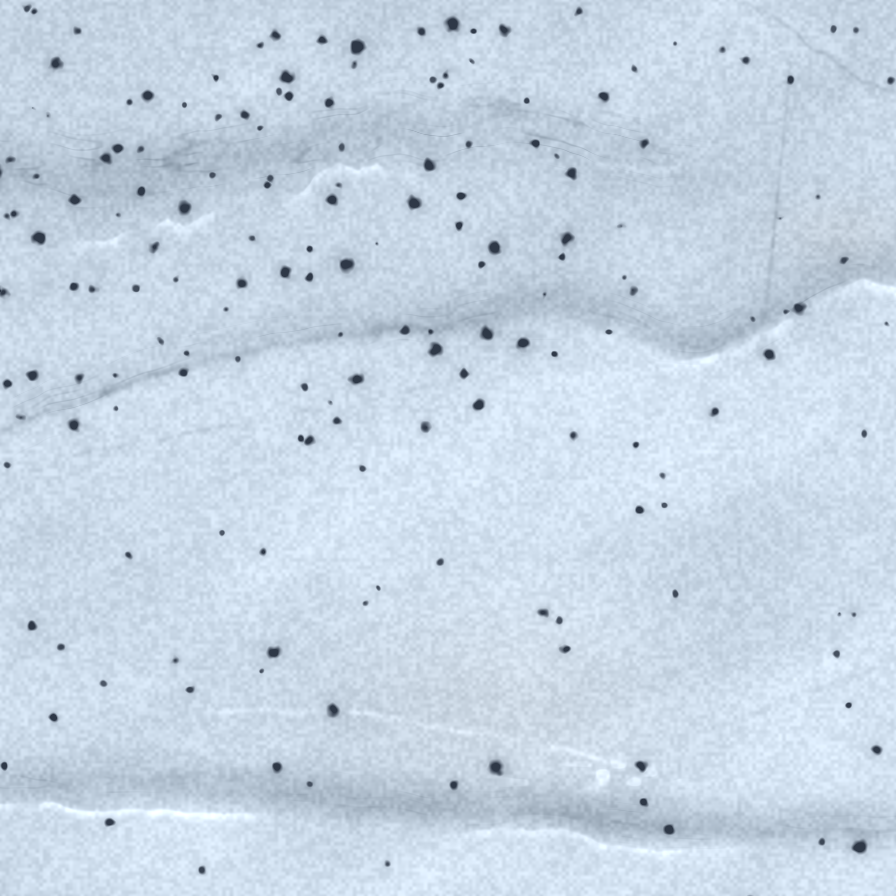
Write a Shadertoy shader that draws this texture.

```glsl
// Pale blue snowfield seen from above: streaked folds with bright ragged rims,
// faint broken creases, fine blurred grain and scattered soft dark specks.
// Folds are height curves shaded on each side; specks are jittered grid cells.
#define BASE_TONE 0.873
#define GRAIN_FREQ 240.0
#define GRAIN_AMOUNT 0.128
#define MOTTLE_AMOUNT 0.12
#define FOLD_DEPTH 0.125
#define STRAND_DEPTH 0.09
#define RIM_LIGHT 0.14
#define CREASE_DEPTH 0.085
#define SPECK_MIN 0.0028
#define SPECK_MAX 0.0088
#define SPECK_COLOR vec3(0.18, 0.22, 0.28)
#define COLD_TINT vec3(-0.06, 0.0, 0.06)

// Integer hash, two values in 0..1
vec2 hash2(vec2 cell) {
    uvec2 v = uvec2(ivec2(cell)) * 1664525u + 1013904223u;
    v.x += v.y * 1664525u;
    v.y += v.x * 1664525u;
    v ^= v >> 16u;
    v.x += v.y * 1664525u;
    v.y += v.x * 1664525u;
    v ^= v >> 16u;
    return vec2(v & 65535u) / 65535.0;
}

float noise(vec2 p) {
    vec2 i = floor(p), f = fract(p);
    f = f * f * (3.0 - 2.0 * f);
    float low = mix(hash2(i).x, hash2(i + vec2(1, 0)).x, f.x);
    float high = mix(hash2(i + vec2(0, 1)).x, hash2(i + vec2(1, 1)).x, f.x);
    return mix(low, high, f.y);
}

float fbm(vec2 p) {
    float sum = 0.0, weight = 0.5;
    for (int i = 0; i < 4; i++) {
        sum += weight * noise(p);
        p = p * 2.03 + 17.0;
        weight *= 0.5;
    }
    return sum / 0.9375;
}

float bell(float d, float width) {
    return exp(-d * d / (width * width));
}

// Shade that fades at different rates above and below a curve
float fold(float d, float above, float below) {
    return bell(d, d > 0.0 ? above : below);
}

float window(float x, float from, float to) {
    return smoothstep(from, from + 0.07, x) * (1.0 - smoothstep(to - 0.07, to, x));
}

// Broken thin strands running along a fold at height d
float strands(float x, float d) {
    float line = abs(noise(vec2(x * 13.0, d * 110.0 + 40.0)) - 0.5);
    return (1.0 - smoothstep(0.0, 0.12, line)) * smoothstep(0.35, 0.7, noise(vec2(x * 30.0, d * 70.0)));
}

float segment(vec2 p, vec2 a, vec2 b) {
    vec2 ab = b - a;
    return length(p - a - ab * clamp(dot(p - a, ab) / dot(ab, ab), 0.0, 1.0));
}

// Light and dark of the three main folds and the minor creases
float relief(vec2 p) {
    float x = p.x;
    float wobble = 0.034 * (fbm(vec2(x * 10.0, 3.0)) - 0.5);
    float ragged = wobble + 0.045 * (fbm(vec2(x * 24.0, 8.0)) - 0.5);
    float patchy = smoothstep(0.3, 0.65, noise(p * vec2(32.0, 18.0)));
    float body = 0.3 + 1.4 * fbm(p * vec2(9.0, 28.0));

    float top = p.y - 0.815 - 0.045 * bell(x - 0.5, 0.22) - wobble;
    float middle = p.y - 0.515 - 0.15 * (1.0 - exp(-3.5 * x)) - wobble * 0.7
        + 0.04 * bell(x - 0.78, 0.08) - 0.03 * smoothstep(0.82, 0.98, x);
    float bottom = p.y - 0.125 + 0.055 * smoothstep(0.0, 1.0, x) - wobble * 0.5;

    float topMask = 1.0 - smoothstep(0.6, 0.85, x);
    float shade = 0.7 * fold(top, 0.03, 0.045) * topMask;
    shade += 0.75 * fold(middle, 0.034, 0.011) * mix(0.55, 1.0, smoothstep(0.1, 0.45, x));
    shade += 0.65 * bell(middle, 0.0045) * (1.0 - smoothstep(0.35, 0.62, x)) * (0.5 + 0.5 * patchy);
    shade += fold(bottom, 0.032, 0.017);
    float tone = -FOLD_DEPTH * shade * body;
    float streak = strands(x, top) * bell(top, 0.04) * topMask;
    streak += 0.6 * strands(x, middle + 3.0) * bell(middle, 0.03);
    streak += 0.5 * strands(x, bottom + 7.0) * bell(bottom, 0.025);
    tone -= STRAND_DEPTH * streak;

    // Ragged bright rims, broken into short runs
    float shelf = p.y - 0.738 - 0.075 * smoothstep(0.08, 0.45, x) - ragged;
    float rim = 0.75 * fold(shelf, 0.0028, 0.009) * window(x, 0.06, 0.5) * patchy;
    rim += 0.35 * fold(shelf - 0.012, 0.003, 0.006) * window(x, 0.4, 0.8) * patchy;
    rim += fold(middle + 0.016 - ragged * 0.45, 0.003, 0.009)
        * smoothstep(0.7, 0.8, x) * (0.3 + 0.7 * patchy);
    rim += fold(bottom + 0.024 - ragged * 0.3, 0.0025, 0.006)
        * (window(x, -0.1, 0.34) + 0.7 * window(x, 0.48, 0.86)) * (0.3 + 0.7 * patchy);
    float scar = p.y - 0.207 + 0.06 * smoothstep(0.35, 0.75, x) - ragged * 0.25;
    rim += 0.5 * bell(scar, 0.0032) * window(x, 0.2, 0.74) * (0.4 + 0.6 * patchy);
    rim += 0.8 * smoothstep(0.5, 0.7, noise(p * vec2(55.0, 95.0)))
        * bell(x - 0.66, 0.1) * bell(p.y - 0.133, 0.017);
    tone += RIM_LIGHT * rim;

    // Thin creases
    vec2 q = p + ragged * 0.3;
    float crease = bell(segment(q, vec2(0.853, 0.64), vec2(0.882, 0.93)), 0.0025) * (0.5 + 0.5 * patchy);
    crease += 0.7 * bell(segment(q, vec2(0.83, 1.0), vec2(1.0, 0.895)), 0.003);
    crease += 0.5 * bell(segment(q, vec2(0.02, 0.478), vec2(0.56, 0.582)), 0.003) * patchy;
    crease += 0.4 * bell(segment(q, vec2(0.8, 0.19), vec2(1.0, 0.265)), 0.004);
    return tone - CREASE_DEPTH * crease;
}

// Coverage of soft dark specks, densest at the upper left
float specks(vec2 p, float cells, float seed, float size, float amount) {
    float cover = 0.0;
    vec2 home = floor(p * cells);
    for (int k = 0; k < 9; k++) {
        vec2 cell = home + vec2(k % 3 - 1, k / 3 - 1);
        vec2 center = (cell + hash2(cell + seed)) / cells;
        vec2 pick = hash2(cell + seed + 292.0);
        float upper = smoothstep(0.47, 0.57, center.y);
        float density = mix(0.2, mix(0.8, 0.36, smoothstep(0.5, 0.75, center.x)), upper);
        float radius = size * mix(SPECK_MIN, SPECK_MAX, pick.y * pick.y);
        float d = length(p - center) + 0.004 * (noise(p * 170.0) - 0.5);
        float spot = 1.0 - smoothstep(radius * 0.4, radius + 0.002, d);
        spot = spot * mix(0.65, 1.0, pick.y) + 0.16 * bell(d, radius * 1.7);
        cover = max(cover, spot * step(pick.x, density * amount));
    }
    return min(cover, 1.0);
}

void mainImage(out vec4 fragColor, in vec2 fragCoord) {
    vec2 p = fragCoord / iResolution.y;
    // Broad light, diagonal mottling and fine grain
    float tone = BASE_TONE - 0.03 * smoothstep(0.5, 0.72, p.y);
    vec2 drift = vec2(p.x + p.y * 0.5, p.y - p.x * 0.5);
    tone += MOTTLE_AMOUNT * (fbm(drift * vec2(4.0, 9.0)) - 0.5);
    tone += GRAIN_AMOUNT * (0.75 * noise(p * GRAIN_FREQ) + 0.25 * noise(p * GRAIN_FREQ * 0.47) - 0.5);
    tone += relief(p);

    // Slightly warmer stains
    float warm = bell(length((p - vec2(0.56, 0.22)) * vec2(0.6, 1.0)), 0.11);
    warm += bell(length((p - vec2(0.94, 0.74)) * vec2(0.5, 1.0)), 0.04);
    vec3 color = tone + COLD_TINT + warm * vec3(0.006, -0.006, -0.018);
    float dark = max(specks(p, 16.0, 211.0, 1.0, 1.0), specks(p, 21.0, 907.0, 0.6, 0.35));
    fragColor = vec4(clamp(mix(color, SPECK_COLOR, dark), 0.0, 1.0), 1.0);
}
```
